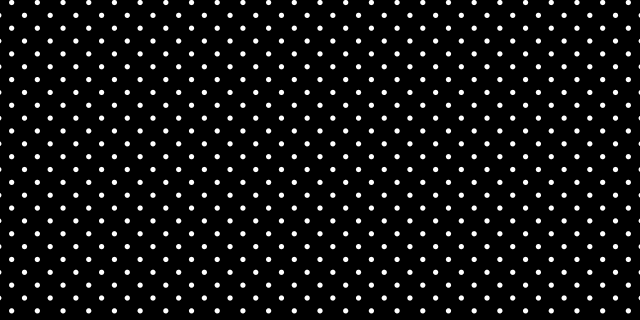
Reproduce this pattern procedurally as a Shadertoy shader.

```glsl
// Lengths are fractions of the canvas height
const float PERIOD = 0.0803;              // spacing of dots along a row
const float DOT_RADIUS = 0.0081;
const vec2 CENTRE_DOT = vec2(0.0, 0.0104); // offset from the canvas centre
const vec3 GROUND = vec3(0.0);
const vec3 DOT = vec3(1.0);

// Distance to the nearest dot centre of a staggered grid
float staggeredDistance(vec2 p) {
    // Along the diagonals the staggered grid becomes a plain square one
    vec2 diagonal = vec2(p.x + p.y, p.x - p.y) / PERIOD;
    vec2 cell = fract(diagonal + 0.5) - 0.5;
    return length(cell) * PERIOD * inversesqrt(2.0);
}

void mainImage(out vec4 fragColor, in vec2 fragCoord) {
    vec2 p = (fragCoord - 0.5 * iResolution.xy) / iResolution.y - CENTRE_DOT;

    // Edge smoothed over one pixel
    float edge = (DOT_RADIUS - staggeredDistance(p)) * iResolution.y;
    float coverage = clamp(edge + 0.5, 0.0, 1.0);

    fragColor = vec4(mix(GROUND, DOT, coverage), 1.0);
}
```
